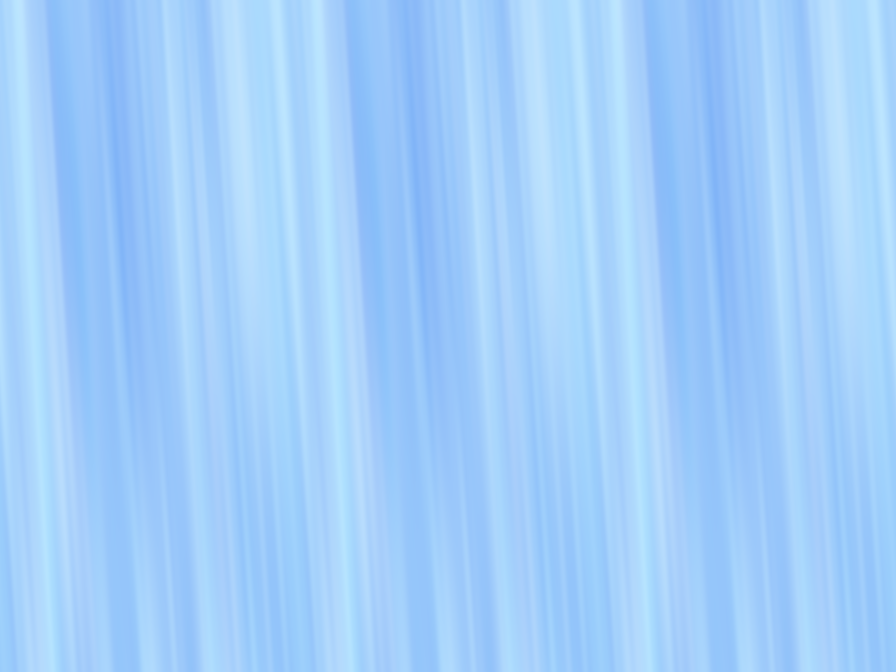
Give the GLSL for this background, as a WebGL 1 fragment shader.

```glsl
precision highp float;

uniform vec2 u_resolution;

const float TAU = 6.2831853;
const float TILE_WIDTH = 0.4444;
const float FIBRE_LEAN = 0.062;
const float BAND_LEAN = 0.035;

float hash(vec2 p) {
  return fract(sin(dot(p, vec2(127.1, 311.7))) * 43758.5453);
}

// Value noise that wraps after `cells` columns
float wrappedNoise(vec2 p, float cells) {
  vec2 cell = floor(p);
  vec2 f = fract(p);
  f = f * f * (3.0 - 2.0 * f);
  float left = mod(cell.x, cells);
  float right = mod(cell.x + 1.0, cells);
  float lower = mix(hash(vec2(left, cell.y)), hash(vec2(right, cell.y)), f.x);
  float upper = mix(hash(vec2(left, cell.y + 1.0)), hash(vec2(right, cell.y + 1.0)), f.x);
  return mix(lower, upper, f.y);
}

// Long vertical fibres, centred on zero
float fibres(vec2 p, float seed) {
  float sum = 0.0;
  float weight = 0.46;
  float cells = 14.0;
  for (int i = 0; i < 3; i++) {
    float row = p.y * 1.6 + seed + float(i) * 17.3;
    sum += weight * (wrappedNoise(vec2(p.x * cells, row), cells) - 0.5);
    weight *= 0.85;
    cells *= 2.0;
  }
  return sum;
}

// Soft line repeated once per tile
float streak(float x, float centre, float width) {
  float d = (fract(x - centre + 0.5) - 0.5) / width;
  return exp(-d * d);
}

// Wide light and dark bands that change phase down the canvas
float broadBands(float x, float depth) {
  float top = -0.24 * cos(TAU * (x - 0.35));
  float bottom = 0.08 * cos(TAU * (x - 0.2));
  return mix(top, bottom, smoothstep(0.2, 0.9, depth));
}

vec3 skyRamp(float level, float tint) {
  vec3 colour = mix(vec3(0.515, 0.72, 0.972), vec3(0.765, 0.91, 0.998), level);
  return colour + tint * vec3(-0.03, 0.03, 0.008);
}

void main() {
  vec2 p = gl_FragCoord.xy / u_resolution.y;
  float depth = 1.0 - p.y;
  float x = (p.x - FIBRE_LEAN * depth) / TILE_WIDTH;
  float bandX = (p.x - BAND_LEAN * depth) / TILE_WIDTH;

  float level = 0.5 + broadBands(bandX, depth);
  level += 0.82 * fibres(vec2(x, depth), 3.0);

  // Persistent bright and dark streaks
  float glint = streak(x, 0.05, 0.028);
  level += 0.2 * glint + 0.2 * streak(x, 0.55, 0.014);
  level -= 0.18 * streak(x, 0.17, 0.028);

  // Cyan to lavender drift
  float tint = fibres(vec2(x, depth * 0.7), 91.0) + 0.35 * glint;

  gl_FragColor = vec4(skyRamp(clamp(level, -0.05, 1.05), tint), 1.0);
}
```
